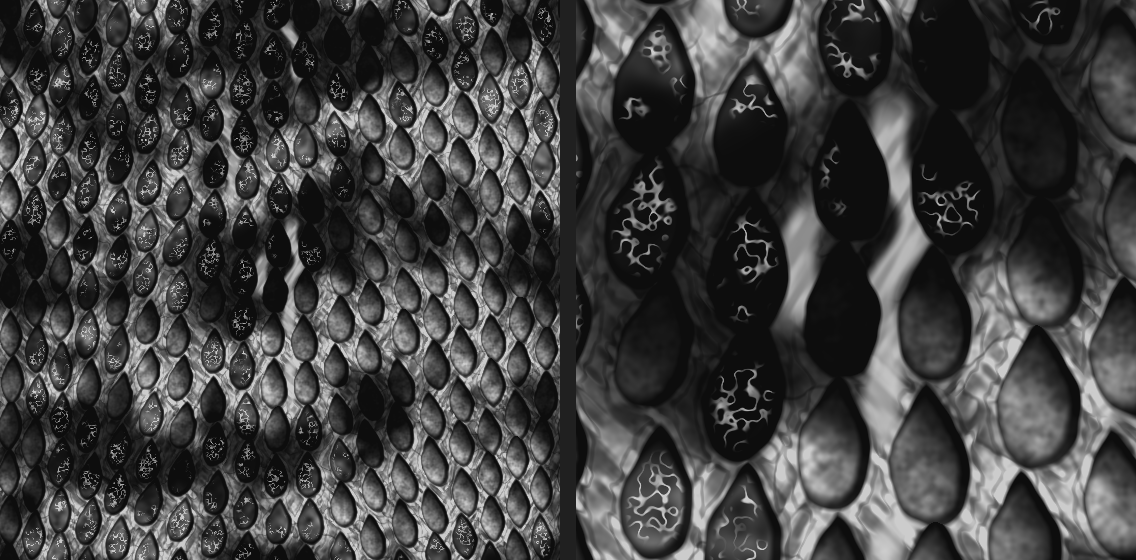
Left: the whole. Right: its middle third, enlarged.
Write a WebGL 1 fragment shader that draws this texture.

```glsl
precision highp float;
// Tiling monochrome snakeskin: chevron rows of teardrop scales over fibrous, blotched skin.
uniform vec2 u_resolution;

const float TAU = 6.2831853;
const vec2 GRID = vec2(19.0, 12.0);        // columns and rows
const vec2 SCALE_SIZE = vec2(0.385, 0.48); // half size of a scale, in cells
const float CHEVRON = 3.2;                 // rows climbed from the middle to the sides
const float ROW_PHASE = 0.14;
const float JITTER = 0.14;
const float LEAN = 0.3;
const float BLOTCH_BANDS = 3.0;
const float BLOTCH_CONTRAST = 0.27;
const float FIBRE_PERIOD = 40.0;
const float VEIN_WIDTH = 0.011;
const float BLACK = 0.05;
const float SKIN_DARK = 0.15;
const float SKIN_PALE = 0.78;
const float SPECK_TONE = 0.68;

float hash(vec2 p) {
    return fract(sin(dot(p, vec2(127.1, 311.7))) * 43758.547);
}

// Value noise that wraps after a whole number of cells.
float noise(vec2 p, float period) {
    vec2 i = floor(p), f = fract(p);
    f = f * f * (3.0 - 2.0 * f);
    vec2 a = mod(i, period), b = mod(i + 1.0, period);
    return mix(mix(hash(a), hash(vec2(b.x, a.y)), f.x),
               mix(hash(vec2(a.x, b.y)), hash(b), f.x), f.y);
}

// Straight and diagonal lattices averaged, which hides the grid.
float wrapped(vec2 p, float cells) {
    vec2 diagonal = vec2(p.x + p.y, p.x - p.y) * cells;
    float n = noise(p * cells, cells) + noise(diagonal + 0.37, cells);
    return clamp(0.5 + 0.65 * (n - 1.0), 0.0, 1.0);
}

// Two crossing sets of stretched strands; the lattice shears are multiples of the period.
float fibres(vec2 p) {
    float rising = noise(vec2(200.0 * p.x - 120.0 * p.y, 40.0 * (p.x + p.y)), FIBRE_PERIOD);
    float falling = noise(vec2(160.0 * p.x + 160.0 * p.y, 40.0 * (p.x - p.y)), FIBRE_PERIOD);
    return smoothstep(0.1, 0.85, mix(rising, falling, smoothstep(0.35, 0.65, wrapped(p, 16.0))));
}

// Winding pale strip between two heights.
float vein(vec2 p, float x, float low, float high) {
    float bend = 0.009 * sin(TAU * 6.0 * p.y) + 0.006 * sin(TAU * 13.0 * p.y + x * 40.0);
    float across = 1.0 - smoothstep(0.5 * VEIN_WIDTH, 1.4 * VEIN_WIDTH, abs(p.x - x - bend));
    return across * smoothstep(low, low + 0.03, p.y) * (1.0 - smoothstep(high - 0.03, high, p.y));
}

// Large light and dark patches, 0 dark to 1 pale.
float blotches(vec2 p) {
    float band = cos(TAU * BLOTCH_BANDS * (p.y - 0.22 + 0.04 * sin(TAU * p.x)));
    float side = sin(TAU * (p.x - 0.1));
    float cloud = 0.8 * (wrapped(p, 7.0) - 0.5) + 0.7 * (wrapped(p, 19.0) - 0.5);
    return smoothstep(0.12, 0.85, 0.53 - BLOTCH_CONTRAST * band - 0.12 * side + cloud);
}

// Teardrop gauge: 1 on the outline, pointed above and round below; squarer at the sides.
float teardrop(vec2 q, float diamond) {
    q.y += 0.14;
    q.y /= q.y > 0.0 ? 1.14 : 0.86;
    float power = mix(mix(2.1, 1.5, diamond), 1.32, smoothstep(-0.1, 0.5, q.y));
    vec2 a = pow(abs(q) + 0.0001, vec2(power));
    return pow(a.x + a.y, 1.0 / power);
}

void main() {
    vec2 p = gl_FragCoord.xy / u_resolution;
    float pixel = 1.0 / min(u_resolution.x, u_resolution.y);
    float diamond = smoothstep(0.5, 1.0, 0.5 + 0.5 * cos(TAU * (p.x + 0.04)));

    // Nearest scale; columns crowd at the sides and climb away from the middle.
    vec2 g = p;
    g.x += 0.006 + 0.018 * sin(TAU * p.x) + 0.004 * sin(2.0 * TAU * p.x);
    g += 0.003 * vec2(sin(TAU * (2.0 * p.y + p.x)), sin(TAU * (3.0 * p.x - p.y)));
    g *= GRID;
    float gauge = 9.0;
    vec2 local = vec2(0.0), id = vec2(0.0);
    for (int i = -1; i <= 1; i++) {
        float column = floor(g.x) + float(i);
        float climb = ROW_PHASE + CHEVRON * abs(2.0 * mod(column, GRID.x) / GRID.x - 1.0);
        for (int j = -1; j <= 1; j++) {
            float row = floor(g.y - climb) + float(j);
            vec2 cell = mod(vec2(column, row), GRID);
            vec2 shift = vec2(hash(cell + 3.1), hash(cell + 7.7)) - 0.5;
            vec2 q = g - vec2(column + 0.5, row + 0.5 + climb) - JITTER * shift;
            q /= SCALE_SIZE * (0.95 + 0.14 * hash(cell + 5.3) + vec2(0.17, 0.06) * diamond);
            q.x -= LEAN * q.y * (sin(TAU * p.x) + 0.8 * shift.y);
            float d = teardrop(q, diamond);
            if (d < gauge) { gauge = d; local = q; id = cell; }
        }
    }
    float grain = wrapped(p, 200.0);
    float mottle = wrapped(p, 70.0);
    gauge += 0.1 * (mottle - 0.5);

    // Skin: blotches, strands, creases and veins.
    float pale = blotches(p);
    float veins = max(vein(p, 0.522, 0.26, 0.62), vein(p, 0.412, 0.63, 0.82));
    veins = max(veins, max(vein(p, 0.527, 0.84, 0.97), vein(p, 0.465, 0.46, 0.56)));
    float strand = fibres(p);
    float crease = 1.0 - smoothstep(0.0, 0.07, abs(wrapped(p, 34.0) - 0.5 + 0.12 * (strand - 0.5)));
    float fold = 1.0 - smoothstep(0.02, 0.1, abs(gauge - 1.25 - 0.2 * (strand - 0.5)));
    float skin = mix(SKIN_DARK, SKIN_PALE, pale) * (0.55 + 0.62 * strand);
    skin *= (1.0 - 0.3 * crease) * (1.0 - 0.25 * fold) * (0.85 + 0.3 * grain);
    skin = mix(skin, SKIN_PALE * (0.8 + 0.25 * strand), 0.85 * veins);

    // Scale surfaces: glossy speckled ones and smooth shaded ones.
    float scalePale = clamp(pale + 0.5 * (hash(id + 2.3) - 0.5), 0.0, 1.0);
    float contour = 1.0 - smoothstep(0.03, 0.13, abs(wrapped(p, 160.0) - 0.5));
    float patches = smoothstep(0.38, 0.56, wrapped(p, 48.0)) * (1.0 - smoothstep(0.6, 0.92, gauge));
    float glossy = mix(BLACK, 0.15 + 0.4 * mottle, scalePale * scalePale);
    glossy += SPECK_TONE * contour * patches * (0.3 + 0.7 * grain);
    float light = smoothstep(0.9, -0.8, local.y + 0.8 * local.x);
    float satin = mix(BLACK, 0.14 + 0.48 * light, scalePale) * (0.45 + 0.65 * mottle + 0.45 * grain);
    vec2 middle = (id + 0.5) / GRID;
    float height = fract(middle.y + CHEVRON * abs(2.0 * id.x / GRID.x - 1.0) / GRID.y);
    float chance = 0.55 + 0.5 * sin(TAU * (middle.x - 0.05)) + 0.35 * sin(TAU * (height - 0.6));
    float surface = mix(satin, glossy, step(hash(id + 11.9), chance));
    surface *= 1.0 - 0.75 * smoothstep(0.72, 0.98, gauge + 0.14 * local.x);

    // Dark rim around each scale, then the scale itself.
    skin *= mix(0.45, 1.0, smoothstep(1.0, 1.1, gauge));
    float edge = 40.0 * pixel;
    float tone = mix(surface, skin, smoothstep(1.0 - edge, 1.0 + edge, gauge));
    gl_FragColor = vec4(vec3(clamp(tone, BLACK, 0.8)), 1.0);
}
```
